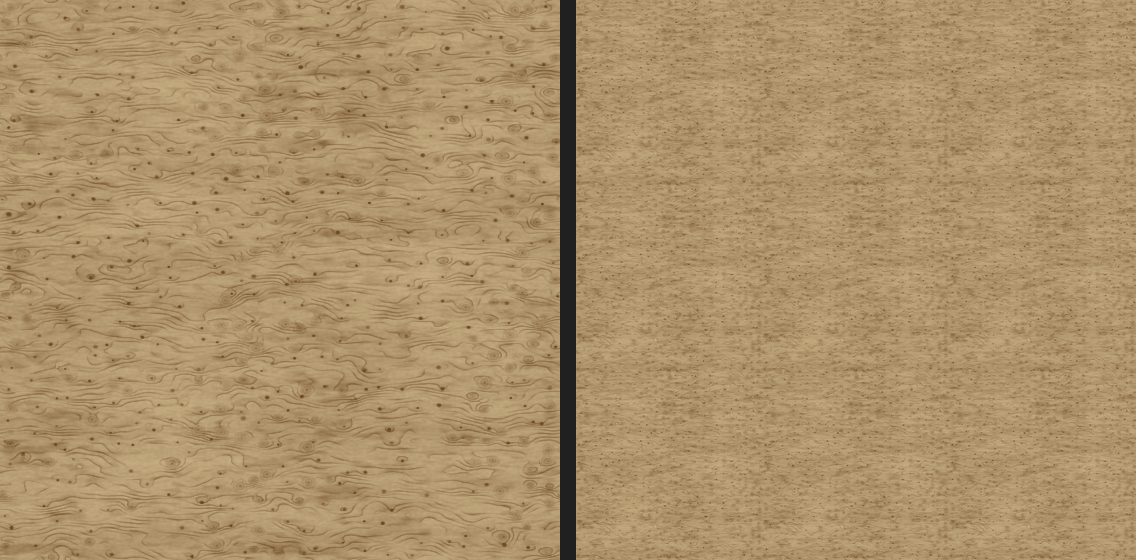
Left: one tile. Right: repeated 3 by 3.
Give the GLSL for this texture, as a WebGL 2 fragment shader.

```glsl
#version 300 es
precision highp float;
precision highp int;
// Seamless pale plywood: wavy horizontal grain lines, ringed knots, pin knots and brown stains.

uniform vec2 u_resolution;
out vec4 fragColor;

vec2 hash2(vec2 p) {
    uvec2 q = uvec2(ivec2(p)) * 1664525u + 1013904223u;
    q.x += q.y * 1664525u;
    q.y += q.x * 1664525u;
    q ^= q >> 16;
    q.x += q.y * 1664525u;
    q.y += q.x * 1664525u;
    q ^= q >> 16;
    return vec2(q & 65535u) / 65535.0;
}

// Gradient noise that wraps after a whole number of cells
vec2 gradientAt(vec2 corner, vec2 cells) {
    float angle = 6.2832 * hash2(mod(corner, cells) + cells * 17.0).x;
    return vec2(cos(angle), sin(angle));
}

float gradientNoise(vec2 uv, vec2 cells) {
    vec2 p = uv * cells, i = floor(p), f = p - i;
    vec2 s = f * f * f * (f * (f * 6.0 - 15.0) + 10.0);
    vec2 e = vec2(1.0, 0.0);
    float a = dot(gradientAt(i, cells), f);
    float b = dot(gradientAt(i + e.xy, cells), f - e.xy);
    float c = dot(gradientAt(i + e.yx, cells), f - e.yx);
    float d = dot(gradientAt(i + e.xx, cells), f - e.xx);
    return mix(mix(a, b, s.x), mix(c, d, s.x), s.y);
}

// Two soft vertical zones per canvas, centred on the given x
float zone(float x, float centre) {
    return 0.5 + 0.5 * cos(12.5664 * (x - centre));
}

float bell(float x) {
    return exp(-x * x);
}

// Scattered knots: x = lift of the grain, y = darkness, z = area covered by rings
vec3 knots(vec2 uv) {
    const float cells = 27.0;
    vec3 sum = vec3(0.0);
    vec2 home = floor(uv * cells);
    float wobble = 1.0 + 0.35 * gradientNoise(uv, vec2(80.0));
    for (int j = -1; j <= 1; j++)
    for (int i = -1; i <= 1; i++) {
        vec2 cell = home + vec2(i, j);
        vec2 id = mod(cell, cells);
        vec2 kind = hash2(id + 211.0);
        vec2 centre = (cell + 0.1 + 0.8 * hash2(id + 71.0)) / cells;
        vec2 offset = uv - centre;
        float dist = wobble * length(offset * vec2(0.85, 1.0));
        float flow = length(offset * vec2(0.55, 1.0));
        float strength = mix(0.5, 1.1, hash2(id + 503.0).x);
        float ringChance = 0.03 + 0.5 * pow(zone(centre.x, 0.46), 3.0);
        if (kind.x < ringChance) {
            float radius = mix(0.005, 0.011, kind.y);
            float disk = 1.0 - smoothstep(0.6 * radius, 1.2 * radius, dist);
            float rings = 0.2 * bell((dist - radius) / 0.0016)
                        + 0.28 * bell((dist - 0.55 * radius) / 0.0016)
                        + 0.65 * bell(dist / (0.28 * radius));
            sum += vec3(2.0 * bell(flow / (1.2 * radius)), strength * rings + 0.08 * disk, disk);
        } else if (kind.x < ringChance + 0.62) {
            float radius = mix(0.0019, 0.0036, kind.y * kind.y);
            float pin = 1.0 - smoothstep(0.4 * radius, 1.5 * radius, dist);
            float halo = bell(length(offset * vec2(0.35, 1.0)) / 0.004);
            sum += vec3(0.9 * bell(flow / 0.007), strength * pin + 0.18 * halo, 0.5 * pin);
        }
    }
    return sum;
}

void main() {
    vec2 uv = gl_FragCoord.xy / u_resolution;
    vec3 knot = knots(uv);

    // Height of the wood layers; its contours are the grain lines
    float layer = 86.0 * uv.y
                + 4.5 * gradientNoise(uv, vec2(5.0, 11.0))
                + 2.2 * gradientNoise(uv, vec2(11.0, 27.0))
                + 0.8 * gradientNoise(uv, vec2(25.0, 53.0))
                + knot.x;
    vec2 slope = vec2(dFdx(layer), dFdy(layer)) * u_resolution;
    float steepness = max(length(slope), 8.0);
    float phase = fract(layer);
    float lineDist = abs(fract(layer + 0.5) - 0.5) / steepness;
    float line = 1.0 - smoothstep(0.0003, 0.0021, lineDist);
    float lateWood = smoothstep(0.0, 0.002 * steepness, phase) * exp(-5.0 * phase);

    // Lines fade in and out along their length
    float presence = smoothstep(-0.35, 0.35, gradientNoise(uv, vec2(15.0, 59.0)));
    presence *= 1.0 - 0.7 * min(knot.z, 1.0);

    // Broad bands, brown stains, short strokes and fine fibres
    float bands = gradientNoise(uv, vec2(2.0, 15.0)) + 0.7 * gradientNoise(uv, vec2(5.0, 37.0));
    float stainNoise = gradientNoise(uv, vec2(9.0, 33.0)) + 0.6 * gradientNoise(uv, vec2(23.0, 67.0));
    float brownZone = zone(uv.x, 0.56);
    float stain = smoothstep(0.05, 0.5, stainNoise) * (0.3 + 0.7 * brownZone * brownZone);
    vec2 bent = uv + vec2(0.0, 0.008 * gradientNoise(uv, vec2(11.0, 27.0)));
    float strokes = smoothstep(0.12, 0.5, gradientNoise(bent, vec2(27.0, 117.0)));
    float fibre = gradientNoise(bent, vec2(37.0, 190.0)) + gradientNoise(uv, vec2(130.0, 230.0));

    float tone = 0.06 + 0.2 * bands + 0.13 * fibre + 0.05 * brownZone
               + presence * (0.5 * line + 0.3 * lateWood)
               + 0.22 * strokes
               + stain * (0.3 + 0.25 * lateWood)
               + knot.y;
    vec3 wood = mix(vec3(0.745, 0.647, 0.477), vec3(0.50, 0.37, 0.225), clamp(tone, -0.1, 1.25));
    fragColor = vec4(wood, 1.0);
}
```
